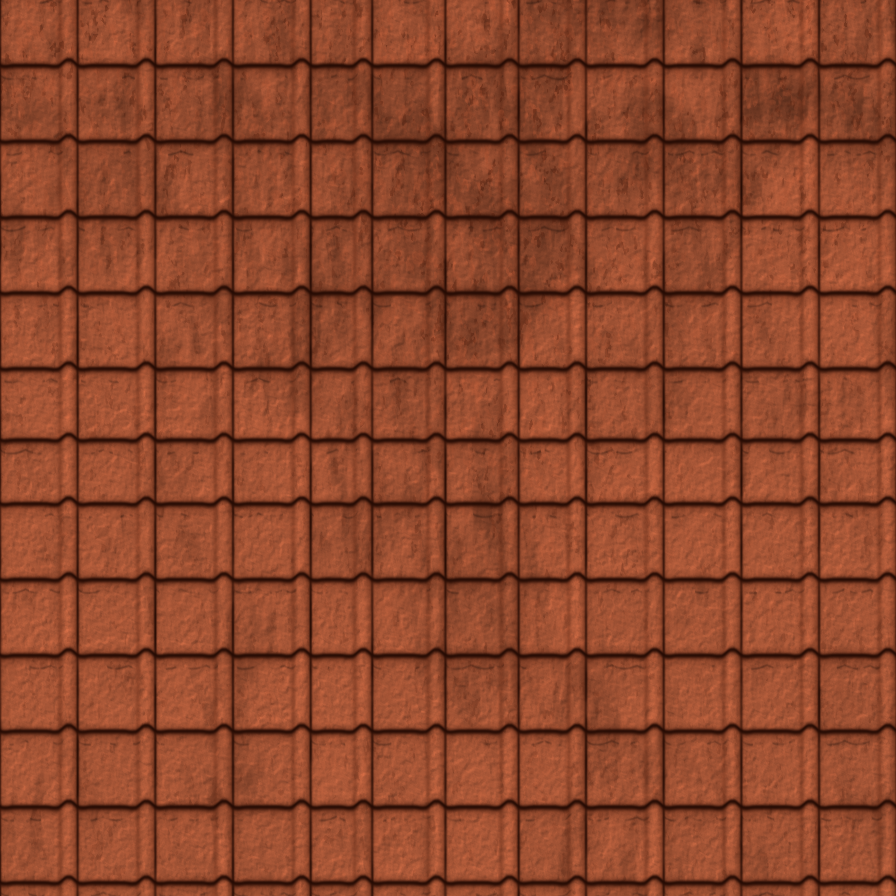
Reproduce this texture procedurally as a WebGL 2 fragment shader.

```glsl
#version 300 es
precision highp float;
uniform vec2 u_resolution;
out vec4 fragColor;

const vec3 CLAY = vec3(0.66, 0.34, 0.217);
const vec3 WORN = vec3(0.71, 0.33, 0.195);
const vec3 GRIME = vec3(0.33, 0.165, 0.10);
const vec3 SHADE = vec3(0.34, 0.135, 0.065);
const vec3 GAP = vec3(0.14, 0.04, 0.012);
const float ROLL_INSET = 0.010;

float hash(vec2 p) {
    p = fract(p * vec2(0.1031, 0.1137));
    p += dot(p, p.yx + 33.33);
    return fract((p.x + p.y) * p.x * 17.3);
}

float bell(float x, float width) {
    return exp(-x * x / (width * width));
}

// Cellular noise: blended random values of the nearby cells
float cells(vec2 p) {
    float total = 0.0, value = 0.0;
    for (int k = 0; k < 9; k++) {
        vec2 cell = floor(p) + vec2(k % 3 - 1, k / 3 - 1);
        vec2 offset = cell + vec2(hash(cell + 11.0), hash(cell + 47.0)) - p;
        float weight = exp(-7.0 * dot(offset, offset));
        value += weight * hash(cell + 83.0);
        total += weight;
    }
    return value / max(total, 1e-5);
}

float mottle(vec2 p) {
    float sum = 0.0, gain = 0.57;
    for (int i = 0; i < 3; i++) {
        sum += gain * cells(p);
        p = mat2(1.6, 1.2, -1.2, 1.6) * p + 19.0;
        gain *= 0.5;
    }
    return sum;
}

// Streaks keep their vertical stretch through every octave
float streak(vec2 p) {
    return 0.6 * cells(p) + 0.4 * cells(p * 2.3 + 7.0);
}

float smear(vec2 p, vec2 center, vec2 radius) {
    vec2 d = (p - center) / radius;
    return exp(-dot(d, d));
}

// Uneven spacing: a regular pitch with a few narrower tiles
float columnEdge(float i) {
    return 0.0867 * i - 0.018 * step(4.5, i) - 0.005 * (step(5.5, i) + step(6.5, i))
        - 0.0115 * step(7.5, i);
}

float courseSeam(float j) {
    return 0.073 + 0.0846 * j - 0.005 * step(4.5, j) - 0.0135 * step(5.5, j);
}

void main() {
    vec2 uv = gl_FragCoord.xy / u_resolution;

    // Column and its raised roll
    float column = 0.0;
    for (int i = 1; i < 12; i++) column += step(columnEdge(float(i)), uv.x);
    float left = uv.x - columnEdge(column);
    float right = columnEdge(column + 1.0) - uv.x;
    float fromRoll = min(abs(right - ROLL_INSET), left + ROLL_INSET);
    float roll = 1.0 - smoothstep(0.001, 0.0125, fromRoll);

    // Course, with the seam arching over each roll
    float fall = 1.0 - uv.y + 0.0062 * roll - 0.001 * bell(fromRoll - 0.016, 0.006);
    float course = -1.0;
    for (int j = 0; j < 12; j++) course += step(courseSeam(float(j)), fall);
    float below = fall - courseSeam(course);
    float above = courseSeam(course + 1.0) - fall;

    // Weathering, heaviest near the top and down the middle
    float blotch = mottle(uv * vec2(13.0, 10.0));
    float run = streak(uv * vec2(80.0, 22.0));
    float age = 0.22 * smoothstep(0.35, 1.0, uv.y)
        + 0.17 * smear(uv, vec2(0.55, 0.63), vec2(0.13, 0.34));
    float soot = smear(uv, vec2(0.13, 0.88), vec2(0.08, 0.045))
        + smear(uv, vec2(0.9, 0.885), vec2(0.07, 0.03))
        + smear(uv, vec2(0.7, 0.98), vec2(0.09, 0.04));
    float dirt = 0.62 * smoothstep(0.42, 1.12, 0.55 * blotch + 0.45 * run + age);
    dirt += soot * 0.65 * blotch;
    vec3 color = mix(CLAY, GRIME, clamp(dirt, 0.0, 0.8));

    // Worn scuffs and small dark flecks
    float scuff = smoothstep(0.5, 0.8, streak(uv * vec2(130.0, 75.0) + 60.0));
    color = mix(color, WORN, scuff * (0.08 + 0.9 * age));
    float fleck = smoothstep(0.6, 0.85, streak(uv * vec2(170.0, 100.0) + 9.0));
    color = mix(color, SHADE, fleck * (0.2 + 1.1 * age) * smoothstep(0.3, 0.65, run));

    // Rough clay grain and tile tone
    vec2 grainAt = uv * vec2(150.0, 140.0);
    float grain = mottle(grainAt) - mottle(grainAt + vec2(-0.3, 0.36));
    color *= 0.97 + 0.3 * grain + 0.06 * hash(vec2(column, course) + 5.0);

    // Broken scalloped ridge under each seam
    float scallop = 0.011 + 0.004 * abs(sin(left * 110.0));
    float ridge = bell(below - scallop, 0.0015) * smoothstep(0.015, 0.018, right);
    color *= 1.0 - 0.25 * ridge * smoothstep(0.45, 0.7, run);

    // Rounded roll: lit crown, groove on its left, joint on its right
    color *= 1.0 + 0.07 * bell(right - 0.0115, 0.005) + 0.03 * bell(above - 0.012, 0.007);
    color = mix(color, SHADE, 0.34 * bell(right - 0.0195, 0.003) + 0.25 * exp(-left / 0.004));
    color = mix(color, SHADE, 0.45 * bell(right, 0.0055));
    color = mix(color, GAP, (0.5 + 0.5 * run) * bell(min(left, right), 0.0016));

    // Soft shadow and dark gap between courses, sharper on the upper side
    float shadow = exp(-below / 0.0065) * (1.0 - 0.3 * roll);
    color = mix(color, SHADE, 0.65 * shadow + 0.3 * bell(above, 0.0065));
    color = mix(color, GAP, 0.93 * max(bell(below, 0.0036), bell(above, 0.0026)));
    fragColor = vec4(clamp(color, 0.0, 1.0), 1.0);
}
```
